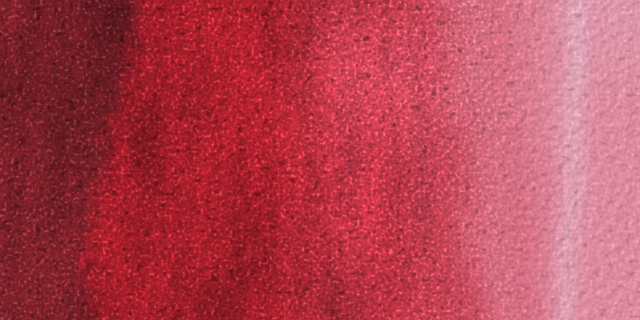
This texture is drawn by a Shadertoy shader. Its source:

```glsl
vec2 hashGradient(vec2 cell) {
    vec3 h = fract(cell.xyx * vec3(0.1031, 0.1030, 0.0973));
    h += dot(h, h.yzx + 33.33);
    float angle = 6.28318 * fract((h.x + h.y) * h.z);
    return vec2(cos(angle), sin(angle));
}

float gradientNoise(vec2 p) {
    vec2 i = floor(p), f = fract(p);
    vec2 w = f * f * f * (f * (f * 6.0 - 15.0) + 10.0);
    float a = dot(hashGradient(i), f);
    float b = dot(hashGradient(i + vec2(1, 0)), f - vec2(1, 0));
    float c = dot(hashGradient(i + vec2(0, 1)), f - vec2(0, 1));
    float d = dot(hashGradient(i + 1.0), f - 1.0);
    return 1.4 * mix(mix(a, b, w.x), mix(c, d, w.x), w.y);
}

float fbm(vec2 p) {
    float sum = 0.0, amplitude = 0.55;
    for (int octave = 0; octave < 4; octave++) {
        sum += amplitude * gradientNoise(p);
        p = mat2(1.6, 1.2, -1.2, 1.6) * p + 17.3;
        amplitude *= 0.55;
    }
    return sum;
}

float paperHeight(vec2 p) {
    return gradientNoise(p * 34.0) + 0.6 * gradientNoise(p * 68.0 + 9.0);
}

float blob(vec2 p, vec2 center, vec2 radius) {
    vec2 d = (p - center) / radius;
    return exp(-dot(d, d));
}

// Pigment wash from dense crimson to diluted pink
vec3 washColor(float x) {
    vec3 color = mix(vec3(0.64, 0.115, 0.16), vec3(0.70, 0.13, 0.18), smoothstep(0.2, 0.42, x));
    color = mix(color, vec3(0.76, 0.20, 0.265), smoothstep(0.40, 0.56, x));
    color = mix(color, vec3(0.78, 0.26, 0.33), smoothstep(0.58, 0.68, x));
    color = mix(color, vec3(0.84, 0.43, 0.51), smoothstep(0.67, 0.77, x));
    return mix(color, vec3(0.87, 0.54, 0.62), smoothstep(0.78, 0.91, x));
}

void mainImage(out vec4 fragColor, in vec2 fragCoord) {
    vec2 uv = fragCoord / iResolution.xy;
    vec2 p = fragCoord / iResolution.y;
    float clouds = fbm(p * vec2(5.0, 3.5));
    float streaks = fbm(p * vec2(14.0, 2.0) + 40.0);
    float mottling = fbm(p * 22.0 + 7.0);

    // Boundaries lean to opposite sides from bottom to top
    float lean = (0.5 - uv.y) * 0.05 * smoothstep(0.4, 0.7, uv.x);
    vec3 color = washColor(uv.x - lean + 0.025 * clouds + 0.012 * mottling);

    // Overlapping dark layer on the left
    float edge = mix(0.135, 0.212, smoothstep(0.1, 0.95, uv.y));
    float overlap = 1.0 - smoothstep(-0.03, 0.025, uv.x - edge + 0.03 * clouds + 0.02 * mottling);
    color = mix(color, vec3(0.485, 0.125, 0.16), overlap);
    color *= 1.0 - 0.22 * blob(uv, vec2(0.17, 0.94), vec2(0.045, 0.2));
    color *= 1.0 - 0.10 * blob(uv, vec2(0.10, 0.68), vec2(0.07, 0.25));

    // Pooled pigment and vertical brush streaks
    float pigment = 1.0 - smoothstep(0.55, 0.8, uv.x);
    float pools = 0.13 * blob(uv, vec2(0.43, 0.23), vec2(0.06, 0.15))
                + 0.16 * blob(uv, vec2(0.33, 0.03), vec2(0.06, 0.14))
                + 0.12 * blob(uv, vec2(0.235, 0.53), vec2(0.045, 0.16))
                + 0.10 * blob(uv, vec2(0.49, 0.95), vec2(0.07, 0.13))
                + 0.10 * blob(uv, vec2(0.52, 0.05), vec2(0.08, 0.12));
    color *= 1.0 - pools + pigment * (0.16 * streaks + 0.12 * clouds + 0.13 * mottling);
    color += vec3(0.06, 0.07, 0.08) * blob(uv, vec2(0.57, 0.76), vec2(0.09, 0.22));

    // Lifted pale stripe on the right
    float stripe = uv.x - mix(0.882, 0.902, uv.y) + 0.008 * clouds;
    float lifted = exp(-pow(stripe / 0.022, 2.0)) * (0.75 + 0.5 * streaks);
    color = mix(color, vec3(0.88, 0.69, 0.77), 0.75 * lifted);
    color = mix(color, vec3(0.87, 0.65, 0.72), 0.45 * smoothstep(0.85, 0.97, uv.x) * smoothstep(0.6, 1.0, uv.y));

    // Relief lit from the upper left, with fine grain caught in the tooth
    float relief = paperHeight(p) - paperHeight(p + vec2(-0.006, 0.006));
    float grain = gradientNoise(p * 88.0) + 0.7 * gradientNoise(p * 121.0 + 31.0);
    float pale = smoothstep(0.62, 0.88, uv.x);
    color *= 1.0 + relief * mix(0.09, 0.085, pale) + grain * mix(0.20, 0.055, pale);
    float flecks = smoothstep(0.28, 0.95, grain + 0.25 * relief);
    color += flecks * mix(vec3(0.05, 0.10, 0.11), vec3(0.03), pale);

    // Sparse dark crevices
    float crevice = smoothstep(0.35, 0.75, gradientNoise(p * vec2(38.0, 52.0) + 80.0) - 0.25 * relief);
    color *= 1.0 - crevice * mix(0.22, 0.10, pale);

    fragColor = vec4(clamp(color, 0.0, 1.0), 1.0);
}
```
